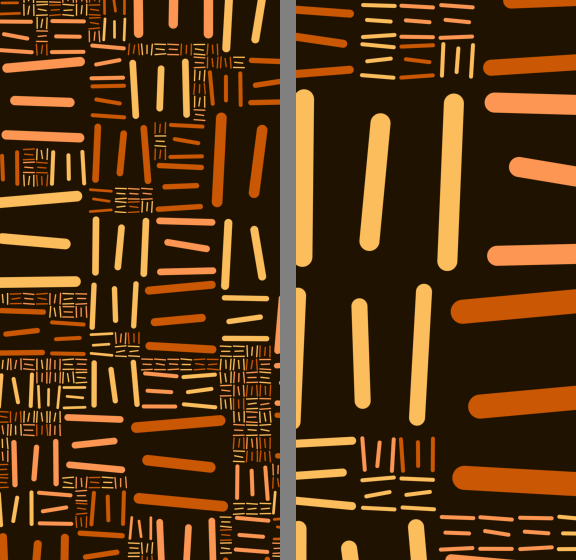
Left: the whole. Right: its middle third, enlarged.
Write a Shadertoy shader that draws this pattern.

```glsl
float hash(vec2 v) {
    return fract(sin(dot(v, vec2(127.1, 311.7))) * 43758.5453);
}

// Whole-unit shift of the wall through a lattice corner
float shift(vec2 corner) {
    return floor(hash(corner + 3.7) * 5.0) - 2.0;
}

// Interlocking rectangles: walls alternate between vertical and horizontal
void blockBounds(vec2 c, out vec2 lo, out vec2 hi) {
    const vec2 e = vec2(1.0, 0.0);
    bool even = mod(c.x + c.y, 2.0) < 0.5;
    float left   = shift(even ? c : c + e.yx);
    float right  = shift(even ? c + 1.0 : c + e);
    float bottom = shift(even ? c + e : c);
    float top    = shift(even ? c + e.yx : c + 1.0);
    lo = 6.0 * c + vec2(left, bottom);
    hi = 6.0 * (c + 1.0) + vec2(right, top);
}

void findBlock(vec2 p, out vec2 lo, out vec2 size) {
    lo = vec2(0.0);
    size = vec2(1.0);
    for (int j = -1; j <= 1; j++)
    for (int i = -1; i <= 1; i++) {
        vec2 a, b;
        blockBounds(floor(p / 6.0) + vec2(i, j), a, b);
        if (all(greaterThanEqual(p, a)) && all(lessThan(p, b))) {
            lo = a;
            size = b - a;
        }
    }
}

// Cut the block into squares, following the piece that holds p
void cutSquares(vec2 p, inout vec2 lo, inout vec2 size) {
    for (int i = 0; i < 18; i++) {
        vec2 seed = lo + size * 0.37;
        float pick = hash(seed + 11.3);
        float shortSide = min(size.x, size.y);
        float longSide = max(size.x, size.y);
        bool wide = size.x > size.y;
        float cut = pick < 0.5 ? shortSide : longSide - shortSide;

        if (longSide - shortSide < 0.5) {
            float splitChance = longSide < 1.5 ? 0.0 : longSide < 2.5 ? 0.55
                              : longSide > 4.5 ? 0.2 : 0.05;
            if (hash(seed + 5.9) >= splitChance) break;
            wide = pick < 0.5;
            cut = 1.0 + floor(hash(seed + 23.1) * (longSide - 1.0));
        }

        vec2 axis = wide ? vec2(1.0, 0.0) : vec2(0.0, 1.0);
        if (dot(p - lo, axis) < cut) {
            size += axis * (cut - longSide);
        } else {
            lo += axis * cut;
            size -= axis * cut;
        }
    }
}

float roundBar(vec2 q, float halfLength, float radius, float tilt) {
    float c = cos(tilt), s = sin(tilt);
    q = mat2(c, -s, s, c) * q;
    q.x -= clamp(q.x, -halfLength, halfLength);
    return length(q) - radius;
}

void mainImage(out vec4 fragColor, in vec2 fragCoord) {
    float pixel = 21.33 / iResolution.x;
    vec2 p = fragCoord * pixel + vec2(13.3, 8.6);

    vec2 lo, size;
    findBlock(p, lo, size);
    cutSquares(p, lo, size);

    // Local frame of the square, turned at random
    vec2 seed = lo + size * 0.37;
    vec2 q = (p - lo) / size - 0.5;
    if (hash(seed + 31.7) < 0.5) q = q.yx;

    // Two long outer bars and a shorter middle one
    float d = 1.0;
    for (float k = -1.0; k <= 1.0; k++) {
        bool middle = k == 0.0;
        float tilt = (hash(seed + 41.3 + k * 7.1) - 0.5) * (middle ? 0.38 : 0.19);
        float drift = (hash(seed + 57.9 + k * 3.3) - 0.5) * 0.04;
        vec2 center = vec2(drift, k * 0.385 + drift);
        d = min(d, roundBar(q - center, middle ? 0.30 : 0.40, 0.051, tilt));
    }

    vec3 ground = vec3(0.12, 0.07, 0.0);
    vec3 amber  = vec3(0.99, 0.74, 0.36);
    vec3 salmon = vec3(0.99, 0.59, 0.32);
    vec3 rust   = vec3(0.79, 0.34, 0.01);
    float tone = hash(seed + 71.9);
    vec3 paint = tone < 0.40 ? amber : tone < 0.68 ? salmon : rust;

    float cover = 1.0 - smoothstep(-0.75, 0.75, d * size.x / pixel);
    fragColor = vec4(mix(ground, paint, cover), 1.0);
}
```
